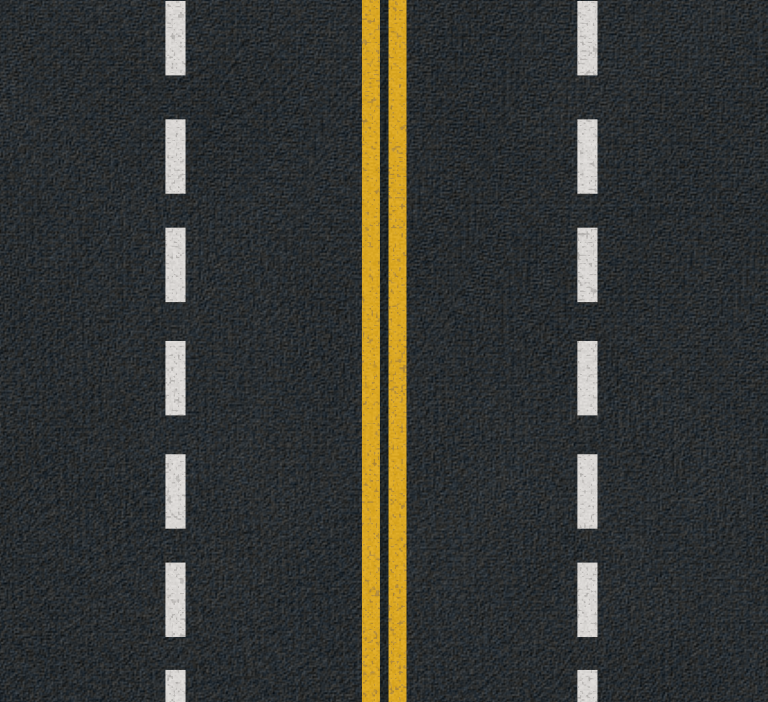
Write a Shadertoy shader that draws this texture.

```glsl
// Grainy asphalt road with a double yellow centre line and dashed white lane lines.

float hash(vec2 cell) {
    return fract(sin(dot(cell, vec2(127.1, 311.7))) * 43758.5453);
}

float valueNoise(vec2 p) {
    vec2 cell = floor(p), f = fract(p);
    f = f * f * (3.0 - 2.0 * f);
    return mix(mix(hash(cell), hash(cell + vec2(1, 0)), f.x),
               mix(hash(cell + vec2(0, 1)), hash(cell + vec2(1, 1)), f.x), f.y);
}

// Antialiased coverage of a box, with canvas fractions as units
float boxMask(vec2 p, vec2 center, vec2 halfSize) {
    vec2 d = (halfSize - abs(p - center)) * iResolution.xy;
    vec2 cover = clamp(d + 0.5, 0.0, 1.0);
    return cover.x * cover.y;
}

// Dashes are spaced a little unevenly down the road
float dashMask(vec2 uv) {
    float tops[7] = float[7](0.0014, 0.170, 0.3243, 0.4857, 0.6471, 0.8014, 0.9543);
    vec2 p = vec2(abs(uv.x - 0.4967), 1.0 - uv.y);
    float mask = 0.0;
    for (int i = 0; i < 7; i++)
        mask = max(mask, boxMask(p, vec2(0.2682, tops[i] + 0.053), vec2(0.0131, 0.053)));
    return mask;
}

// Stone colour: embossed fine grain, warm flecks and broad faded patches
vec3 asphalt(vec2 p) {
    float relief = valueNoise(p * 390.0) - valueNoise(p * 390.0 + vec2(0.8, -0.8));
    float grit = valueNoise(p * 310.0 + 57.0) - 0.5;
    float patches = valueNoise(p * 6.0) * 0.6 + valueNoise(p * 17.0 + 9.0) * 0.4 - 0.5;
    float warmth = valueNoise(p * 260.0 + 131.0) - 0.5;
    vec3 color = vec3(0.158, 0.175, 0.186);
    color += 0.10 * relief + 0.08 * grit + 0.022 * patches;
    return color + vec3(0.045, 0.006, -0.035) * warmth;
}

void mainImage(out vec4 fragColor, in vec2 fragCoord) {
    vec2 uv = fragCoord / iResolution.xy;
    vec2 p = fragCoord / iResolution.y;
    vec3 color = asphalt(p);

    // Worn paint shares one field of small pits
    float pits = smoothstep(0.62, 0.95, valueNoise(p * 330.0 + 23.0));
    float paintGrain = valueNoise(p * 400.0 + 71.0) - 0.5;

    // Dark seam between the two yellow stripes
    float seam = boxMask(uv, vec2(0.5003, 0.5), vec2(0.0058, 0.6));
    color = mix(color, color * vec3(0.78, 0.84, 0.84), seam);

    // Double yellow line
    vec3 yellow = mix(vec3(0.86, 0.66, 0.14), vec3(0.66, 0.52, 0.25), pits * 0.85);
    float stripes = boxMask(vec2(abs(uv.x - 0.5003), uv.y), vec2(0.0173, 0.5), vec2(0.0117, 0.6));
    color = mix(color, yellow + 0.07 * paintGrain, stripes);

    // Dashed white lane lines
    vec3 white = mix(vec3(0.855, 0.845, 0.835), vec3(0.69, 0.68, 0.67), pits * 0.85);
    color = mix(color, white + 0.07 * paintGrain, dashMask(uv));

    fragColor = vec4(clamp(color, 0.0, 1.0), 1.0);
}
```
